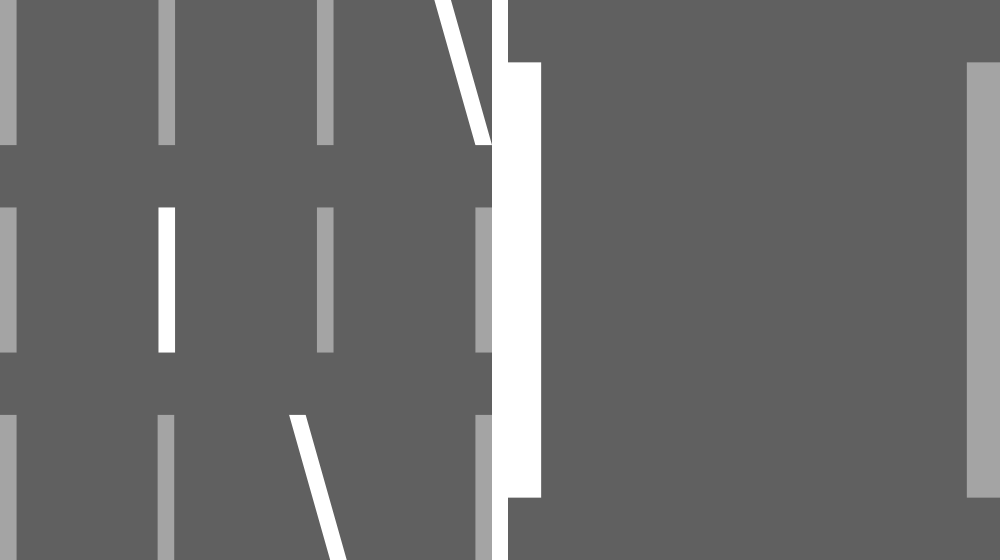
Left, the full canvas; right, a detail of the centre.
Write a Shadertoy shader that draws this pattern.

```glsl
const vec3 ASPHALT = vec3(0.378);
const vec3 GREY_BAR = vec3(0.643);
const vec3 WHITE_BAR = vec3(1.0);

const int COLUMNS = 4;
const int ROWS = 3;
const vec2 BAR_SIZE = vec2(0.0296, 0.2591);
const float LEAN = 0.283;

// Smoothed coverage of a span starting at zero
float spanCoverage(float x, float size, float pixel) {
    float inside = min(x, size - x);
    return clamp(0.5 + inside / pixel, 0.0, 1.0);
}

// Upright or sheared bar with its lower left corner at the origin
float barCoverage(vec2 p, vec2 size, float lean, float pixel) {
    float across = spanCoverage(p.x + lean * p.y, size.x, pixel);
    return across * spanCoverage(p.y, size.y, pixel);
}

// Column of the highlighted bar, rows counted from the bottom
int whiteColumn(int row) {
    return row == 0 ? 2 : (row == 1 ? 1 : 3);
}

// Sideways displacement within the bottom row
float barShift(int column, int row) {
    if (row != 0) return 0.0;
    return column == 2 ? 0.0236 : (column == 1 ? -0.0015 : 0.0);
}

void mainImage(out vec4 fragColor, in vec2 fragCoord) {
    float pixel = 1.0 / iResolution.y;
    vec2 p = fragCoord * pixel;
    vec2 canvas = vec2(iResolution.x * pixel, 1.0);

    // Outer bars sit flush with the canvas edges
    vec2 pitch = (canvas - BAR_SIZE) / vec2(COLUMNS - 1, ROWS - 1);
    vec3 color = ASPHALT;

    for (int row = 0; row < ROWS; row++) {
        for (int column = 0; column < COLUMNS; column++) {
            bool isWhite = column == whiteColumn(row);
            float lean = isWhite && row != 1 ? LEAN : 0.0;
            vec2 corner = vec2(column, row) * pitch;
            corner.x += barShift(column, row);
            float coverage = barCoverage(p - corner, BAR_SIZE, lean, pixel);
            color = mix(color, isWhite ? WHITE_BAR : GREY_BAR, coverage);
        }
    }

    fragColor = vec4(color, 1.0);
}
```
